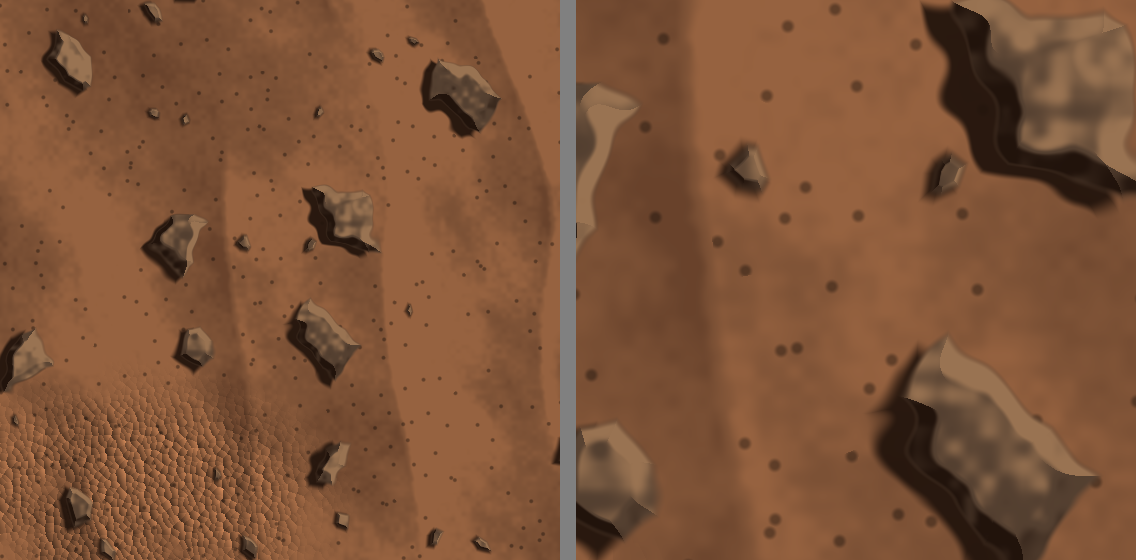
Left: the whole. Right: its middle third, enlarged.
Write a three.js fragment shader that draws this texture.

```glsl
// Rust-brown desert sand with wind streaks, gravel and angular shadowed rocks
varying vec2 vUv;

const float TAU = 6.28319;
const vec2 SUN = vec2(0.93, 0.37);
const vec3 SAND_DEEP = vec3(0.41, 0.26, 0.17);
const vec3 SAND_MID = vec3(0.49, 0.32, 0.21);
const vec3 SAND_LIGHT = vec3(0.59, 0.385, 0.25);
const vec3 ROCK_LIT = vec3(0.60, 0.45, 0.32);
const vec3 ROCK_GREY = vec3(0.33, 0.25, 0.19);
const vec3 SHADOW = vec3(0.13, 0.075, 0.045);

float hash(vec2 p) {
  vec3 q = fract(p.xyx * 0.1031);
  q += dot(q, q.yzx + 33.33);
  return fract((q.x + q.y) * q.z);
}

vec2 hash2(vec2 p) {
  return vec2(hash(p), hash(p + 47.3));
}

float noise(vec2 p) {
  vec2 i = floor(p), f = fract(p);
  f = f * f * (3.0 - 2.0 * f);
  vec2 e = vec2(1.0, 0.0);
  return mix(mix(hash(i), hash(i + e), f.x),
             mix(hash(i + e.yx), hash(i + e.xx), f.x), f.y);
}

float layeredNoise(vec2 p) {
  float sum = 0.0, weight = 0.5;
  for (int i = 0; i < 5; i++) {
    sum += weight * noise(p);
    p = mat2(1.6, 1.2, -1.2, 1.6) * p + 9.7;
    weight *= 0.55;
  }
  return sum;
}

// Cellular noise: xy = offset from the nearest grain, z = its random value
vec3 cellular(vec2 p) {
  vec2 home = floor(p);
  vec3 nearest = vec3(9.0);
  for (int y = -1; y <= 1; y++) for (int x = -1; x <= 1; x++) {
    vec2 cell = home + vec2(float(x), float(y));
    vec2 offset = p - cell - hash2(cell);
    if (dot(offset, offset) < dot(nearest.xy, nearest.xy)) nearest = vec3(offset, hash(cell + 5.1));
  }
  return nearest;
}

// Convex stone cut by random planes: x = distance, y = light on the facet
vec2 facetedStone(vec2 p, float radius, vec2 seed) {
  vec2 stone = vec2(-9.0, 0.0);
  for (int i = 0; i < 7; i++) {
    float k = float(i);
    float angle = (k + 0.8 * hash(seed + k)) * TAU / 7.0;
    vec2 normal = vec2(cos(angle), sin(angle));
    float d = dot(p, normal) - radius * mix(0.55, 1.05, hash(seed + k + 21.0));
    if (d > stone.x) stone = vec2(d, dot(normal, SUN));
  }
  return stone;
}

// Wind streaks: a crisp bright lee edge fading into darker sand
float windStreaks(vec2 uv) {
  float bend = 0.035 * sin(uv.y * 5.0 + 1.0) + 0.015 * sin(uv.y * 11.0 + uv.x * 4.0);
  float f = fract((uv.x + 0.2 * uv.y + bend) * 3.6 + 0.2);
  return smoothstep(0.0, 0.07, f) * (1.0 - f) - 0.47;
}

vec3 sandColor(vec2 uv) {
  vec2 drift = vec2(uv.x + 0.45 * uv.y, uv.y * 0.7);
  float tone = 0.50 + 1.9 * (layeredNoise(drift * 5.0 + 3.0) - 0.475);
  tone += windStreaks(uv) * 0.9 * smoothstep(0.25, 0.65, noise(uv * 3.5 + 8.0));
  tone += 0.22 * (0.5 - uv.y) + 0.22 * (noise(uv * 110.0) - 0.5) + 0.2 * (noise(uv * 42.0) - 0.5);
  vec3 color = mix(SAND_DEEP, SAND_MID, smoothstep(-0.1, 0.5, tone));
  color = mix(color, SAND_LIGHT, smoothstep(0.4, 1.0, tone));

  // Gravel patch in the lower left, and sparse dark pits everywhere
  vec3 grain = cellular(uv * 85.0);
  float gravel = 1.0 - smoothstep(0.12, 0.34, length((uv - vec2(0.24, 0.11)) * vec2(0.8, 1.3)));
  gravel *= smoothstep(0.3, 0.55, layeredNoise(uv * 9.0));
  color *= 1.0 + gravel * (0.55 * dot(grain.xy, SUN) - 0.1);
  vec3 pit = cellular(uv * 48.0 + 13.0);
  color *= 1.0 - 0.35 * step(0.86, pit.z) * (1.0 - smoothstep(0.08, 0.24, length(pit.xy)));
  return color;
}

// One scattered layer of stones with their shadows
vec3 addStones(vec3 ground, vec2 uv, float scale, float chance, float seed) {
  vec2 p = uv * scale;
  vec2 rough = vec2(noise(uv * 38.0), noise(uv * 38.0 + 17.0)) - 0.5;
  vec2 stretch = vec2(1.1, 0.72);
  float soft = 0.0028 * scale;
  float shade = 0.0, cover = 0.0;
  vec3 stoneColor = ROCK_GREY;
  float pitting = noise(uv * 95.0) * 0.6 + noise(uv * vec2(60.0, 36.0)) * 0.4;
  for (int y = -1; y <= 1; y++) for (int x = -1; x <= 1; x++) {
    vec2 cell = floor(p) + vec2(float(x), float(y));
    vec2 id = cell + seed;
    if (hash(id + 3.3) > chance) continue;
    float size = hash(id + 7.7);
    float radius = mix(0.11, 0.30, size * size);
    float turn = (hash(id + 11.0) - 0.4) * 1.8;
    mat2 spin = mat2(cos(turn), -sin(turn), sin(turn), cos(turn));
    vec2 q = p - cell - mix(vec2(0.2), vec2(0.8), hash2(id)) + rough * radius * 0.4;
    vec2 stone = facetedStone(spin * q * stretch, radius, id);
    vec2 shifted = q + SUN * radius * mix(0.2, 0.55, hash(id + 31.0));
    float shadowEdge = facetedStone(spin * shifted * stretch, radius, id).x;
    shade = max(shade, 1.0 - smoothstep(-soft, soft * 2.0, shadowEdge));
    float inside = 1.0 - smoothstep(-soft, soft, stone.x);
    float top = smoothstep(0.22, 0.36, -stone.x / radius);
    float light = mix(stone.y, 0.15 + 0.5 * hash(id + 41.0), top) + 1.1 * (pitting - 0.5);
    vec3 face = mix(SHADOW, ROCK_GREY, smoothstep(-0.9, -0.1, light));
    face = mix(face, ROCK_LIT, smoothstep(-0.1, 0.8, light));
    stoneColor = mix(stoneColor, face, inside);
    cover = max(cover, inside);
  }
  return mix(mix(ground, SHADOW, shade * 0.93), stoneColor, cover);
}

void main() {
  vec3 color = sandColor(vUv);
  color = addStones(color, vUv, 17.0, 0.06, 60.0);
  color = addStones(color, vUv, 4.2, 0.75, 20.0);
  gl_FragColor = vec4(color, 1.0);
}
```
